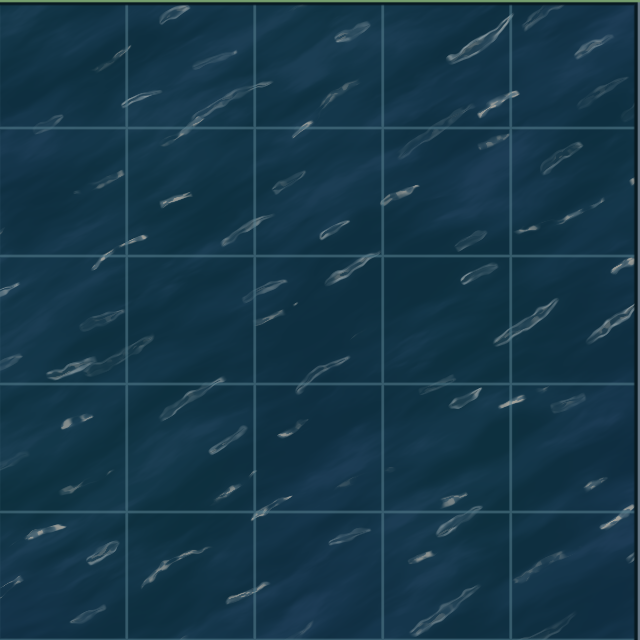
A Shadertoy shader for this texture:

```glsl
vec2 hash2(vec2 p) {
    vec3 q = fract(p.xyx * vec3(0.1031, 0.1030, 0.0973));
    q += dot(q, q.yzx + 33.33);
    return fract((q.xx + q.yz) * q.zy);
}

float noise(vec2 p) {
    vec2 i = floor(p), f = fract(p);
    f = f * f * (3.0 - 2.0 * f);
    float low = mix(hash2(i).x, hash2(i + vec2(1, 0)).x, f.x);
    float high = mix(hash2(i + vec2(0, 1)).x, hash2(i + 1.0).x, f.x);
    return mix(low, high, f.y);
}

float fbm(vec2 p) {
    float sum = 0.0, amp = 0.5;
    for (int i = 0; i < 4; i++) {
        sum += amp * noise(p);
        p = p * 2.03 + 17.3;
        amp *= 0.5;
    }
    return sum;
}

mat2 rotation(float a) {
    return mat2(cos(a), -sin(a), sin(a), cos(a));
}

// One whitecap: x = pale foam, y = warm solid foam, z = faint halo
vec3 whitecap(vec2 p, vec2 id) {
    vec2 size = hash2(id + 31.0), kind = hash2(id + 67.0), look = hash2(id + 93.0);
    p = rotation((look.x - 0.6) * 0.3) * p;
    float halfLength = mix(0.028, 0.078, size.x * size.x);
    float halfWidth = mix(0.006, 0.012, size.y);
    float ragged = noise(p * vec2(70, 150) + id * 19.0);
    p.y += (kind.y - 0.4) * 5.0 * p.x * p.x + (ragged - 0.5) * 0.006;

    float u = p.x / halfLength;
    float taper = max(1.0 - u * u, 0.0);
    float lens = halfWidth * sqrt(taper) * (0.75 - 0.3 * u);
    float ends = smoothstep(0.0, 0.3, taper);
    float grain = noise(p * vec2(110, 330) + id * 7.0);
    float patches = smoothstep(0.25, 0.65, noise(p * vec2(45, 110) + id * 11.0));

    float rim = 1.0 - smoothstep(0.0005, 0.0032, abs(abs(p.y) - lens * 0.8));
    float fill = 1.0 - smoothstep(lens * 0.3, lens * 0.7 + 0.002, abs(p.y));
    float hollow = step(0.5, kind.x);
    float foam = mix(fill * patches, rim * (0.35 + 0.65 * patches) + fill * 0.22, hollow);
    float knot = fill * smoothstep(0.45, 0.7, grain) * patches;
    float halo = exp(-pow(p.y / 0.014, 2.0)) * exp(-u * u * 0.9);
    float strength = mix(0.25, 1.0, look.y);
    return vec3(foam * ends * (0.5 + 0.6 * grain), knot * ends * (1.0 - 0.6 * hollow), halo) * strength;
}

void mainImage(out vec4 fragColor, in vec2 fragCoord) {
    vec2 uv = fragCoord / iResolution.xy;
    vec2 wind = rotation(-0.51) * uv;
    wind = vec2(dot(uv, vec2(0.873, 0.488)), dot(uv, vec2(-0.488, 0.873)));

    // Dark water with long, wavering swells
    vec2 flow = wind + 0.022 * vec2(0, fbm(wind * 9.0) + noise(wind * 5.0));
    float swell = fbm(flow * vec2(5, 23) + 4.0);
    float ripple = fbm(flow * vec2(14, 55) + 40.0);
    vec3 color = mix(vec3(0.055, 0.185, 0.25), vec3(0.08, 0.215, 0.295), smoothstep(0.25, 0.65, swell));
    color = mix(color, vec3(0.12, 0.25, 0.345), 0.75 * smoothstep(0.5, 0.72, 0.55 * swell + 0.45 * ripple));
    color += vec3(-0.006, 0.004, -0.008) * (noise(uv * 4.0) - 0.5) * 2.0;

    // Whitecaps scattered in cells along the wind
    vec2 cellSize = vec2(0.17, 0.085);
    vec2 cell = floor(wind / cellSize);
    vec3 caps = vec3(0);
    for (int y = -1; y <= 1; y++) {
        for (int x = -1; x <= 1; x++) {
            vec2 id = cell + vec2(x, y);
            vec2 center = (id + 0.15 + 0.7 * hash2(id + 11.0)) * cellSize;
            caps = max(caps, whitecap(wind - center, id));
        }
    }
    color = mix(color, vec3(0.13, 0.27, 0.36), 0.45 * caps.z * smoothstep(0.25, 0.65, ripple));
    color = mix(color, vec3(0.52, 0.59, 0.62), clamp(caps.x * 0.85, 0.0, 1.0));
    color = mix(color, vec3(0.70, 0.67, 0.62), clamp(caps.y * 0.8, 0.0, 1.0));

    // Pale chart grid
    vec2 lineDistance = abs(fract((uv - vec2(-0.002, 0.0)) * 5.0 + 0.5) - 0.5) / 5.0;
    vec2 lines = 1.0 - smoothstep(0.0008, 0.0034, lineDistance);
    color = mix(color, vec3(0.34, 0.50, 0.56), 0.55 * max(lines.x, lines.y));

    // Dark frame at top and right, with thin outer strips
    float frame = max(smoothstep(0.989, 0.993, uv.x), smoothstep(0.990, 0.994, uv.y));
    color = mix(color, vec3(0.03, 0.10, 0.13), frame);
    color = mix(color, vec3(0.40, 0.47, 0.53), smoothstep(0.995, 0.998, uv.x));
    color = mix(color, vec3(0.46, 0.62, 0.43), smoothstep(0.995, 0.998, uv.y));
    fragColor = vec4(color, 1.0);
}
```
